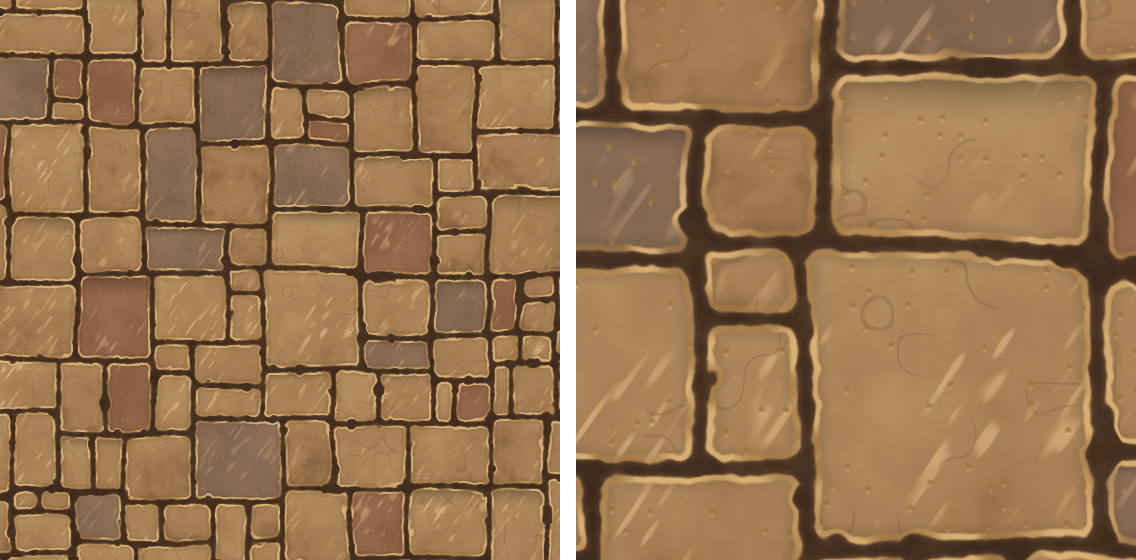
Left, the full canvas; right, a detail of the centre.
Reproduce this texture procedurally as a WebGL 1 fragment shader.

```glsl
precision highp float;
// Irregular wall of worn sandstone blocks with dark joints and bright chipped edges.
uniform vec2 u_resolution;

const float CELLS = 8.0;          // base blocks across the canvas
const float JITTER = 0.29;        // joint displacement, in cells
const float SPLIT_CHANCE = 0.28;  // chance that a block is cut in two
const float HALF_JOINT = 0.0042;
const float CORNER = 0.011;
const float RIM_WIDTH = 0.0018;
const vec3 JOINT_DARK = vec3(0.21, 0.14, 0.09);
const vec3 JOINT_LIGHT = vec3(0.35, 0.25, 0.17);
const vec3 STONE_DARK = vec3(0.52, 0.38, 0.26);
const vec3 STONE_MID = vec3(0.63, 0.475, 0.31);
const vec3 STONE_LIGHT = vec3(0.70, 0.56, 0.38);
const vec3 STONE_RED = vec3(0.54, 0.37, 0.27);
const vec3 STONE_GREY = vec3(0.51, 0.40, 0.32);
const vec3 OCHRE = vec3(0.71, 0.52, 0.27);
const vec3 RIM_PALE = vec3(0.86, 0.70, 0.46);

float hash(vec2 p) {
  vec3 q = fract(p.xyx * vec3(0.1031, 0.1030, 0.0973));
  q += dot(q, q.yzx + 33.33);
  return fract((q.x + q.y) * q.z);
}

float noise(vec2 p) {
  vec2 i = floor(p), f = fract(p);
  f = f * f * (3.0 - 2.0 * f);
  return mix(mix(hash(i), hash(i + vec2(1, 0)), f.x),
             mix(hash(i + vec2(0, 1)), hash(i + vec2(1, 1)), f.x), f.y);
}

float fbm(vec2 p) {
  float sum = 0.0, amp = 0.533;
  for (int i = 0; i < 4; i++) {
    sum += amp * noise(p);
    p = mat2(1.6, 1.2, -1.2, 1.6) * p + 7.3;
    amp *= 0.5;
  }
  return sum;
}

vec2 jointPoint(vec2 v) {
  return v + JITTER * (2.0 * vec2(hash(v), hash(v + 57.3)) - 1.0);
}

// Pinwheel tiling: joints alternate between horizontal and vertical at each lattice point.
void findStone(vec2 p, out vec2 lo, out vec2 hi, out vec2 id) {
  lo = floor(p); hi = lo + 1.0; id = lo;
  for (int j = -1; j <= 1; j++) {
    for (int i = -1; i <= 1; i++) {
      vec2 cell = floor(p) + vec2(i, j);
      vec2 a = jointPoint(cell), b = jointPoint(cell + 1.0);
      vec2 c = jointPoint(cell + vec2(1, 0)), d = jointPoint(cell + vec2(0, 1));
      bool odd = mod(cell.x + cell.y, 2.0) > 0.5;
      vec2 l = odd ? vec2(a.x, c.y) : vec2(d.x, a.y);
      vec2 h = odd ? vec2(b.x, d.y) : vec2(c.x, b.y);
      if (all(greaterThanEqual(p, l)) && all(lessThan(p, h))) { lo = l; hi = h; id = cell; }
    }
  }
  // Cut some blocks across their longer side.
  for (int k = 0; k < 2; k++) {
    vec2 size = hi - lo;
    float longSide = max(size.x, size.y), shortSide = min(size.x, size.y);
    bool cut = hash(id + 11.7) < SPLIT_CHANCE || longSide > 2.5 * shortSide;
    if (cut && longSide > 0.8) {
      vec2 axis = size.x > size.y ? vec2(1, 0) : vec2(0, 1);
      vec2 at = mix(lo, hi, mix(0.32, 0.68, hash(id + 23.1)));
      if (dot(p - at, axis) < 0.0) { hi = mix(hi, at, axis); id += 101.3; }
      else { lo = mix(lo, at, axis); id += 207.9; }
    }
  }
}

vec3 stoneColor(vec2 uv, vec2 local, vec2 id) {
  vec2 p = uv + 3.0 * vec2(hash(id + 3.0), hash(id + 5.0));
  float tone = hash(id + 41.0), kind = hash(id + 67.0);
  float blotch = fbm(p * 17.0), grain = fbm(p * 75.0);
  float light = 0.38 + 0.55 * (tone - 0.5) + 1.3 * (blotch - 0.5)
              + 0.45 * (grain - 0.5) + 0.22 * local.y;
  vec3 col = mix(STONE_MID, STONE_LIGHT, clamp(light, 0.0, 1.25));
  col = mix(col, STONE_DARK, 0.85 * smoothstep(0.12, -0.4, light));
  vec3 tint = kind < 0.05 ? STONE_RED : STONE_GREY;
  col = mix(col, tint * (0.88 + 0.24 * blotch), 0.85 * step(kind, 0.11));
  // Shade along the top of a few blocks.
  col *= 1.0 - 0.22 * step(0.75, hash(id + 83.0)) * smoothstep(0.45, 1.0, local.y + 0.4 * (blotch - 0.5));
  // Pale diagonal scrapes.
  vec2 s = mat2(0.82, 0.57, -0.57, 0.82) * p;
  float scrape = smoothstep(0.68, 0.9, noise(s * vec2(190.0, 38.0))) * smoothstep(0.45, 0.7, noise(p * 22.0 + 9.0));
  col += (0.06 + 0.10 * tone) * scrape * vec3(1.0, 0.92, 0.72);
  // Thin curling hairlines.
  float curl = 1.0 - smoothstep(0.008, 0.035, abs(noise(p * 42.0 + 31.0) - 0.62));
  col = mix(col, STONE_DARK, 0.4 * curl * smoothstep(0.6, 0.72, noise(p * 19.0 + 17.0)));
  // Ochre pits, lit from above.
  vec2 g = p * 85.0, pit = floor(g);
  vec2 off = fract(g) - mix(vec2(0.3), vec2(0.7), vec2(hash(pit), hash(pit + 19.0)));
  float dotMask = step(hash(pit + 37.0), 0.2);
  col = mix(col, OCHRE * 0.87, 0.75 * dotMask * smoothstep(0.22, 0.08, length(off)));
  col += 0.07 * dotMask * smoothstep(0.16, 0.04, length(off + vec2(0.0, 0.16)));
  return col;
}

void main() {
  vec2 uv = gl_FragCoord.xy / u_resolution.y;
  float soft = max(0.0011, 0.8 / u_resolution.y);
  vec2 warp = vec2(noise(uv * 13.0), noise(uv * 13.0 + 40.0)) - 0.5;
  vec2 p = (uv + 0.008 * warp) * CELLS + 20.0;

  vec2 lo, hi, id;
  findStone(p, lo, hi, id);
  vec2 halfSize = 0.5 * (hi - lo) / CELLS;
  vec2 q = (p - 0.5 * (lo + hi)) / CELLS;

  // Rounded block with a worn, nibbled outline.
  float radius = CORNER * mix(0.5, 1.3, hash(id + 29.0));
  vec2 e = abs(q) - halfSize + HALF_JOINT + radius;
  float d = length(max(e, 0.0)) + min(max(e.x, e.y), 0.0) - radius;
  d += 0.0028 * (noise(uv * 85.0) - 0.5) + 0.0016 * (noise(uv * 190.0) - 0.5);
  d += 0.005 * smoothstep(0.73, 0.95, noise(uv * 43.0 + 5.0));

  vec3 joint = mix(JOINT_DARK, JOINT_LIGHT, 0.75 * fbm(uv * 70.0) + 0.35 * smoothstep(0.004, 0.0, d));
  vec3 stone = stoneColor(uv, q / halfSize, id);
  stone *= 1.0 - 0.10 * smoothstep(-0.012, -0.002, d);
  float wear = smoothstep(0.2, 0.75, noise(uv * 48.0 + 71.0));
  float rim = 1.0 - smoothstep(0.4, 1.6, abs(d + 0.0022) / RIM_WIDTH);
  stone = mix(stone, mix(OCHRE, RIM_PALE, wear), rim * mix(0.45, 0.95, wear));
  gl_FragColor = vec4(mix(stone, joint, smoothstep(-soft, soft, d)), 1.0);
}
```
